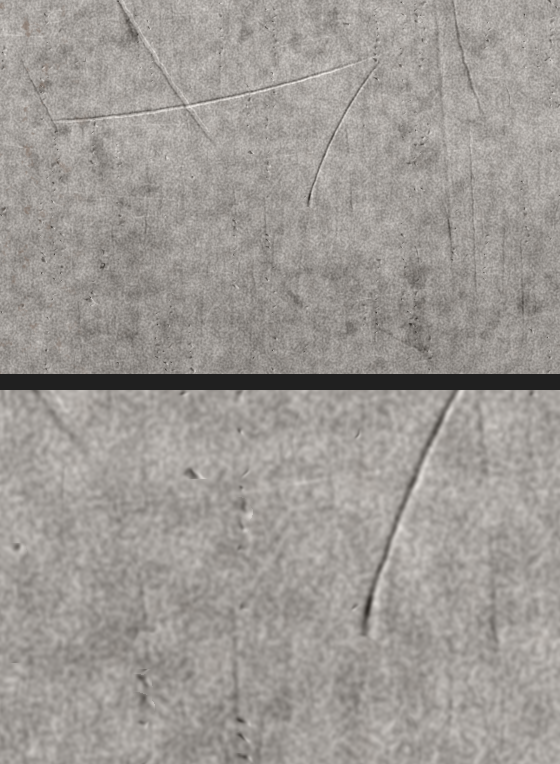
Top, the full canvas; bottom, a detail of the centre.
This texture is drawn by a Shadertoy shader. Its source:

```glsl
#define BASE_COLOR vec3(0.628, 0.611, 0.594)
#define RUST_COLOR vec3(0.49, 0.41, 0.36)
#define LIGHT_DIR vec2(0.8, -0.6)
#define CLOUD_CONTRAST 0.06
#define MOTTLE_CONTRAST 0.085
#define GRAIN_CONTRAST 0.10
#define STREAK_CONTRAST 0.05
#define STAIN_DEPTH 0.10
#define PIT_CONTRAST 0.24
#define VERTICAL_SCRATCHES 84
#define CROSS_SCRATCHES 30

vec2 hash2(vec2 c) {
    vec3 q = fract(c.xyx * vec3(0.1031, 0.1030, 0.0973));
    q += dot(q, q.yzx + 33.33);
    return fract((q.xx + q.yz) * q.zy);
}

float cornerSlope(vec2 cell, vec2 offset) {
    float angle = 6.2832 * hash2(cell).x;
    return dot(vec2(cos(angle), sin(angle)), offset);
}

float gradientNoise(vec2 p) {
    vec2 i = floor(p), f = p - i;
    vec2 u = f * f * f * (f * (f * 6.0 - 15.0) + 10.0);
    vec2 e = vec2(1.0, 0.0);
    return mix(mix(cornerSlope(i, f), cornerSlope(i + e, f - e), u.x),
               mix(cornerSlope(i + e.yx, f - e.yx), cornerSlope(i + 1.0, f - 1.0), u.x), u.y);
}

float fbm(vec2 p) {
    float sum = 0.0, gain = 1.0;
    for (int i = 0; i < 4; i++) {
        sum += gain * gradientNoise(p);
        p = mat2(1.6, 1.2, -1.2, 1.6) * p + 17.3;
        gain *= 0.6;
    }
    return sum;
}

// Bent stroke from a to b: x = dark core, y = lit relief
vec2 stroke(vec2 p, vec2 a, vec2 b, float bend, float width) {
    float len = length(b - a);
    vec2 dir = (b - a) / len;
    vec2 side = vec2(-dir.y, dir.x);
    float t = dot(p - a, dir) / len;
    float d = (dot(p - a, side) - bend * 4.0 * t * (1.0 - t)) / width;
    float ends = smoothstep(0.0, 0.08, t) * (1.0 - smoothstep(0.7, 1.0, t));
    return ends * exp(-d * d) * vec2(1.0, 2.3 * d * dot(side, LIGHT_DIR));
}

float gouge(vec2 p, vec2 a, vec2 b, float bend, float width, float depth) {
    vec2 s = stroke(p, a, b, bend, width);
    return depth * (s.y - 0.5 * s.x);
}

// Ragged specks, gathered in broken vertical rows
float pits(vec2 p, float cells, float rowShare, float fill, float radius) {
    vec2 q = p * cells;
    q.x += 0.8 * gradientNoise(p * vec2(3.0, 9.0));
    q += 0.3 * vec2(gradientNoise(p * 85.0), gradientNoise(p * 85.0 + 40.0));
    vec2 cell = floor(q);
    vec2 rnd = hash2(cell + 71.0);
    float row = step(hash2(vec2(cell.x, 5.0)).x, rowShare);
    float broken = smoothstep(0.0, 0.3, gradientNoise(vec2(cell.x * 7.3, p.y * 4.0)));
    float present = step(hash2(cell + 13.0).y, fill * row * broken);
    vec2 d = (q - cell - 0.3 - 0.4 * rnd) / (cells * radius * (0.5 + 0.7 * rnd.x * rnd.x));
    d.x += 1.6 * (rnd.y - 0.5) * d.y;
    return present * (0.4 + 0.6 * rnd.y) * exp(-dot(d, d)) * (2.2 * dot(d, LIGHT_DIR) - 0.5);
}

float scratches(vec2 p) {
    float tone = 0.0;
    float wear = 0.7 + 1.2 * gradientNoise(p * vec2(20.0, 14.0));
    p.x += 0.002 * gradientNoise(p * vec2(12.0, 25.0));
    for (int i = 0; i < VERTICAL_SCRATCHES; i++) {
        vec2 r = hash2(vec2(float(i), 3.0)), s = hash2(vec2(float(i), 8.0));
        vec2 a = r * vec2(1.55, 1.2);
        vec2 b = a + vec2(0.24 * (s.x - 0.55), -1.0) * mix(0.05, 0.35, s.y * s.y);
        vec2 k = stroke(p, a, b, 0.02 * (s.x - 0.5), mix(0.002, 0.0035, s.y));
        tone += mix(0.03, 0.10, r.x * s.x) * (k.y - 0.8 * k.x);
    }
    for (int i = 0; i < CROSS_SCRATCHES; i++) {
        vec2 r = hash2(vec2(float(i), 21.0)), s = hash2(vec2(float(i), 34.0));
        vec2 a = r * vec2(1.6, 1.0) - vec2(0.2, 0.0);
        vec2 b = a + vec2(1.0, 0.5 * s.x - 0.25) * mix(0.08, 0.4, s.y);
        tone += 0.055 * stroke(p, a, b, 0.02 * (s.x - 0.5), 0.0022).x;
    }
    return tone * wear;
}

float gouges(vec2 p) {
    p += 0.003 * gradientNoise(p * 40.0);
    float tone = gouge(p, vec2(0.11, 0.675), vec2(1.08, 0.88), -0.04, 0.0036, 0.18);
    tone += 0.13 * stroke(p, vec2(0.13, 0.67), vec2(1.12, 0.892), -0.042, 0.0022).x;
    tone += gouge(p, vec2(0.30, 1.03), vec2(0.61, 0.565), -0.012, 0.0036, 0.2);
    tone += 0.12 * stroke(p, vec2(0.305, 1.04), vec2(0.62, 0.57), -0.012, 0.0025).x;
    tone += gouge(p, vec2(0.31, 1.02), vec2(0.39, 0.855), -0.004, 0.006, 0.18);
    tone += gouge(p, vec2(0.82, 0.44), vec2(1.045, 0.87), 0.028, 0.0036, 0.19);
    tone += gouge(p, vec2(0.826, 0.445), vec2(0.835, 0.49), 0.0, 0.006, 0.16);
    tone += gouge(p, vec2(1.21, 1.03), vec2(1.32, 0.64), -0.02, 0.0045, 0.16);
    tone += gouge(p, vec2(1.162, 1.05), vec2(1.225, 0.12), 0.0, 0.007, 0.07);
    tone += gouge(p, vec2(1.255, 0.68), vec2(1.28, 0.1), 0.0, 0.0035, 0.09);
    tone += gouge(p, vec2(0.05, 0.855), vec2(0.17, 0.62), 0.0, 0.003, 0.15);
    tone += gouge(p, vec2(1.0, 0.125), vec2(1.14, 0.055), 0.0, 0.004, 0.16);
    return tone + gouge(p, vec2(0.77, 0.225), vec2(0.82, 0.175), 0.0, 0.009, 0.25);
}

void mainImage(out vec4 fragColor, in vec2 fragCoord) {
    vec2 p = fragCoord / iResolution.y;

    // Broad light, clouds, streaks and grain
    float tone = 0.08 * (smoothstep(0.0, 0.8, p.y) - 0.55);
    tone += CLOUD_CONTRAST * fbm(p * 4.0 + 4.0);
    tone += MOTTLE_CONTRAST * fbm(p * 24.0 + 31.0);
    tone += STREAK_CONTRAST * gradientNoise(p * vec2(85.0, 9.0));
    vec2 warp = 0.006 * vec2(gradientNoise(p * 50.0), gradientNoise(p * 50.0 + 20.0));
    tone += GRAIN_CONTRAST * gradientNoise((p + warp) * vec2(150.0, 120.0) + 0.37);
    tone += GRAIN_CONTRAST * gradientNoise(mat2(0.8, 0.6, -0.6, 0.8) * p * 165.0);

    // Dark stains
    float stain = smoothstep(0.1, 0.6, fbm(p * 13.0 + 57.0));
    tone -= STAIN_DEPTH * stain * smoothstep(-0.2, 0.3, gradientNoise(p * 3.0 + 9.0));

    // Surface damage
    tone += scratches(p) + gouges(p);
    tone += PIT_CONTRAST * pits(p, 58.0, 0.35, 0.65, 0.0045);
    tone += PIT_CONTRAST * pits(p + 3.7, 23.0, 0.6, 0.16, 0.008);

    // Rust, mostly near the left edge
    float rust = smoothstep(0.3, 0.7, fbm(p * 20.0 + 83.0));
    rust *= 0.06 + 0.5 * (1.0 - smoothstep(0.05, 0.3, p.x));
    fragColor = vec4(clamp(mix(BASE_COLOR + tone, RUST_COLOR, rust), 0.0, 1.0), 1.0);
}
```
